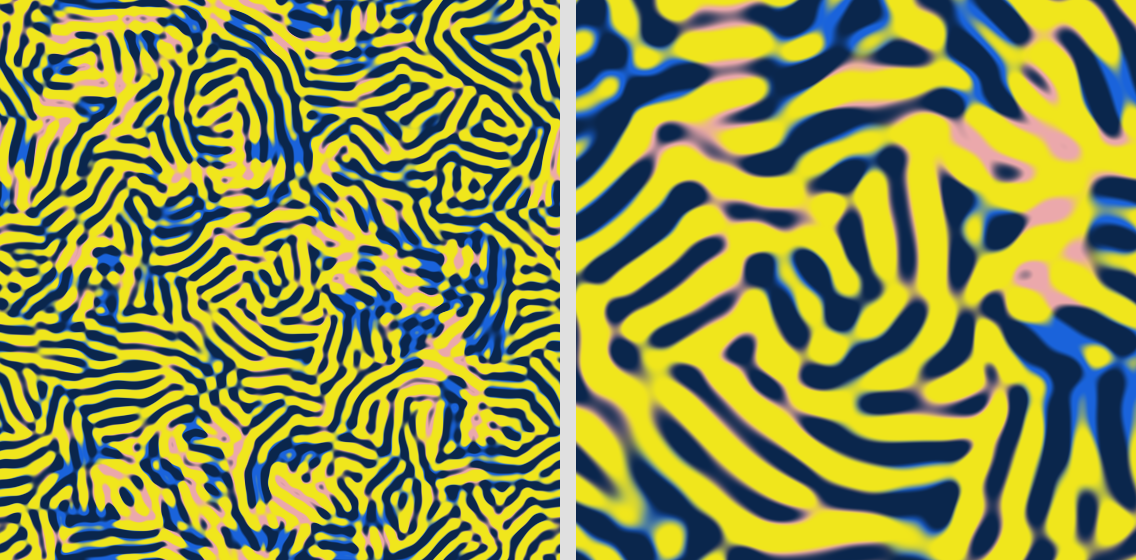
Left: the whole. Right: its middle third, enlarged.
Give the GLSL for this pattern, as a WebGL 2 fragment shader.

```glsl
#version 300 es
precision highp float;
// Tiling labyrinth of soft yellow and navy stripes with blue and pink patches where the order breaks.

uniform vec2 u_resolution;
out vec4 outColor;

const float TAU = 6.2831853;
const vec3 YELLOW = vec3(0.94, 0.90, 0.11);
const vec3 NAVY = vec3(0.04, 0.15, 0.30);
const vec3 BLUE = vec3(0.10, 0.39, 0.86);
const vec3 PINK = vec3(0.92, 0.66, 0.67);

// Three random values per lattice cell; the lattice wraps after `count` cells.
vec3 hashCell(vec2 cell, float count, float seed) {
    vec2 wrapped = floor(mod(cell + 0.5, count));
    vec3 p = fract((wrapped.xyx + seed * 17.31) * vec3(0.1031, 0.1030, 0.0973));
    p += dot(p, p.yxz + 33.33);
    return fract((p.xxy + p.yzz) * p.zyx);
}

// Smooth wrapping value noise, three channels.
vec3 valueNoise(vec2 uv, float count, float seed) {
    vec2 p = uv * count;
    vec2 cell = floor(p);
    vec2 f = p - cell;
    f = f * f * f * (f * (f * 6.0 - 15.0) + 10.0);
    vec3 low = mix(hashCell(cell, count, seed),
                   hashCell(cell + vec2(1.0, 0.0), count, seed), f.x);
    vec3 high = mix(hashCell(cell + vec2(0.0, 1.0), count, seed),
                    hashCell(cell + vec2(1.0, 1.0), count, seed), f.x);
    return mix(low, high, f.y);
}

// Blend of curved wave packets, one per jittered cell, with even contrast.
float labyrinth(vec2 uv, float count, float frequency, float seed) {
    vec2 p = uv * count;
    vec2 home = floor(p);
    float sum = 0.0;
    float energy = 0.0;
    for (int y = -2; y <= 2; y++) {
        for (int x = -2; x <= 2; x++) {
            vec2 cell = home + vec2(x, y);
            vec3 place = hashCell(cell, count, seed);
            vec3 shape = hashCell(cell, count, seed + 5.0);
            vec2 offset = p - cell - place.xy;
            float angle = TAU * shape.x;
            vec2 across = vec2(cos(angle), sin(angle));
            float along = dot(offset, vec2(-across.y, across.x));
            float bend = (shape.y - 0.5) * 0.6;
            float travel = dot(offset, across) + bend * along * along;
            float weight = exp(-3.5 * dot(offset, offset));
            sum += weight * cos(TAU * (travel * frequency / count + place.z));
            energy += weight * weight;
        }
    }
    return sum * inversesqrt(energy + 1e-12);
}

// Local shift toward bright or dark, strongest inside disordered patches.
float brightnessBias(vec2 uv) {
    float disorder = smoothstep(0.38, 0.75, valueNoise(uv, 6.0, 3.0).x);
    float blobs = valueNoise(uv, 26.0, 8.0).y - 0.5;
    return 2.0 * blobs * mix(0.65, 2.4, disorder);
}

// Dark crests turn blue, bright troughs turn pink.
vec3 stripeColor(float wave, float bias) {
    float bright = smoothstep(-0.45, 0.45, wave + bias + 0.08);
    float crest = smoothstep(-0.40, 0.40, wave);
    float trough = 1.0 - smoothstep(-0.65, 0.10, wave);
    return mix(mix(NAVY, BLUE, crest), mix(YELLOW, PINK, trough), bright);
}

void main() {
    vec2 uv = gl_FragCoord.xy / u_resolution;
    vec2 warp = 0.008 * (valueNoise(uv, 16.0, 1.0).xy - 0.5);
    float wave = labyrinth(uv + warp, 14.0, 32.5, 2.0);
    outColor = vec4(stripeColor(wave, brightnessBias(uv)), 1.0);
}
```
